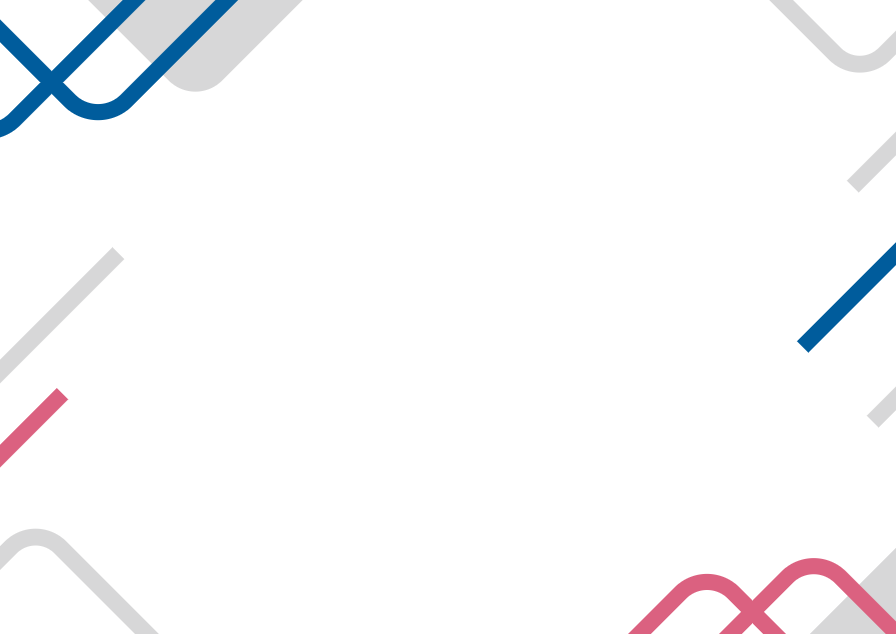
A WebGL 1 fragment shader for this background:

```glsl
precision highp float;

uniform vec2 u_resolution;

const vec3 WHITE = vec3(1.0);
const vec3 GREY = vec3(0.845, 0.845, 0.847);
const vec3 BLUE = vec3(0.0, 0.36, 0.61);
const vec3 PINK = vec3(0.86, 0.38, 0.50);

const float DIAGONAL = 0.70710678;
const float CANVAS_WIDTH = 100.0;
const float GREY_HALF = 0.94;
const float COLOUR_HALF = 0.90;

// Right-angled wedge with a rounded tip; opening is 1.0 upward, -1.0 downward
float wedge(vec2 p, vec2 tip, float opening, float radius) {
  vec2 q = (p - tip) * opening;
  vec2 side = vec2(q.x - q.y, -q.x - q.y) * DIAGONAL + radius;
  return length(max(side, 0.0)) + min(max(side.x, side.y), 0.0) - radius;
}

// Outline of a rounded wedge
float chevron(vec2 p, vec2 tip, float opening, float radius, float halfWidth) {
  return abs(wedge(p, tip, opening, radius)) - halfWidth;
}

// Endless diagonal bar with a square end; heading is 1.0 up-right, -1.0 down-left
float bar(vec2 p, vec2 start, float heading, float halfWidth) {
  vec2 q = (p - start) * heading;
  float along = (q.x + q.y) * DIAGONAL;
  float across = (q.x - q.y) * DIAGONAL;
  return max(-along, abs(across) - halfWidth);
}

vec3 paint(vec3 base, vec3 ink, float dist, float pixel) {
  return mix(base, ink, clamp(0.5 - dist / pixel, 0.0, 1.0));
}

// Filled wedges, pale outlines and bars
float greyShapes(vec2 p) {
  float d = wedge(p, vec2(21.81, 58.79), 1.0, 4.2);
  d = min(d, wedge(p, vec2(104.17, 13.8), -1.0, 4.2));
  d = min(d, chevron(p, vec2(95.96, 61.98), 1.0, 3.9, GREY_HALF));
  d = min(d, chevron(p, vec2(3.97, 12.43), -1.0, 3.9, GREY_HALF));
  d = min(d, bar(p, vec2(13.22, 42.51), -1.0, GREY_HALF));
  d = min(d, bar(p, vec2(95.18, 49.93), 1.0, GREY_HALF));
  return min(d, bar(p, vec2(97.4, 23.7), 1.0, GREY_HALF));
}

// Crossing pair at the upper left, bar at the right
float blueShapes(vec2 p) {
  float d = chevron(p, vec2(10.94, 56.38), 1.0, 4.5, COLOUR_HALF);
  d = min(d, chevron(p, vec2(-1.56, 54.23), 1.0, 4.5, COLOUR_HALF));
  return min(d, bar(p, vec2(89.58, 32.03), 1.0, COLOUR_HALF));
}

// Crossing pair at the lower right, bar at the left
float pinkShapes(vec2 p) {
  float d = chevron(p, vec2(78.91, 7.55), -1.0, 4.2, COLOUR_HALF);
  d = min(d, chevron(p, vec2(90.82, 9.31), -1.0, 4.2, COLOUR_HALF));
  return min(d, bar(p, vec2(6.97, 26.82), -1.0, COLOUR_HALF));
}

void main() {
  float pixel = CANVAS_WIDTH / u_resolution.x;
  vec2 p = gl_FragCoord.xy * pixel;

  vec3 colour = paint(WHITE, GREY, greyShapes(p), pixel);
  colour = paint(colour, BLUE, blueShapes(p), pixel);
  colour = paint(colour, PINK, pinkShapes(p), pixel);
  gl_FragColor = vec4(colour, 1.0);
}
```
